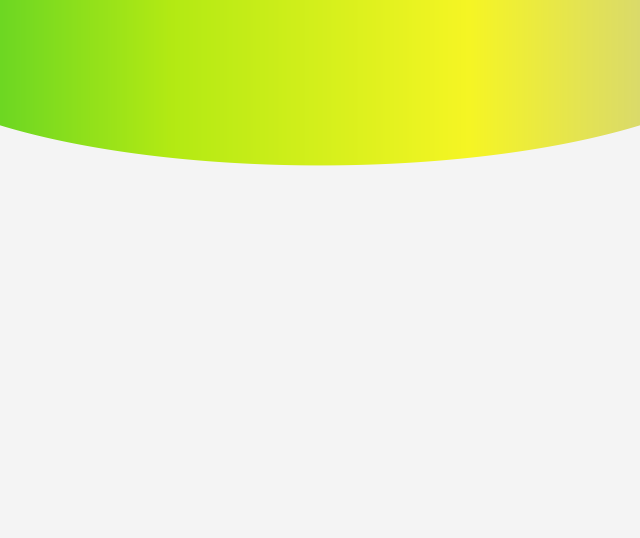
A Shadertoy shader for this background:

```glsl
// A pale page under a wide, curved header with a green to yellow gradient.

// Header colour across the canvas, from x = 0 (left) to 1 (right).
vec3 headerColor(float x) {
    vec3 green  = vec3(0.425, 0.842, 0.135);
    vec3 lime   = vec3(0.700, 0.915, 0.075);
    vec3 yellow = vec3(0.962, 0.960, 0.140);
    vec3 khaki  = vec3(0.855, 0.855, 0.415);
    vec3 color = mix(green, lime, clamp(x / 0.267, 0.0, 1.0));
    color = mix(color, yellow, clamp((x - 0.267) / 0.466, 0.0, 1.0));
    return mix(color, khaki, clamp((x - 0.733) / 0.267, 0.0, 1.0));
}

void mainImage(out vec4 fragColor, in vec2 fragCoord) {
    vec2 uv = fragCoord / iResolution.xy;

    // Lower half of an ellipse that is wider than the canvas
    float across = (uv.x - 0.5) / 0.7;
    float rimHeight = 0.941 - 0.2485 * sqrt(1.0 - across * across);

    // Coverage of the header, softened over one pixel
    float header = clamp((uv.y - rimHeight) * iResolution.y + 0.5, 0.0, 1.0);

    vec3 page = vec3(0.957);
    fragColor = vec4(mix(page, headerColor(uv.x), header), 1.0);
}
```
